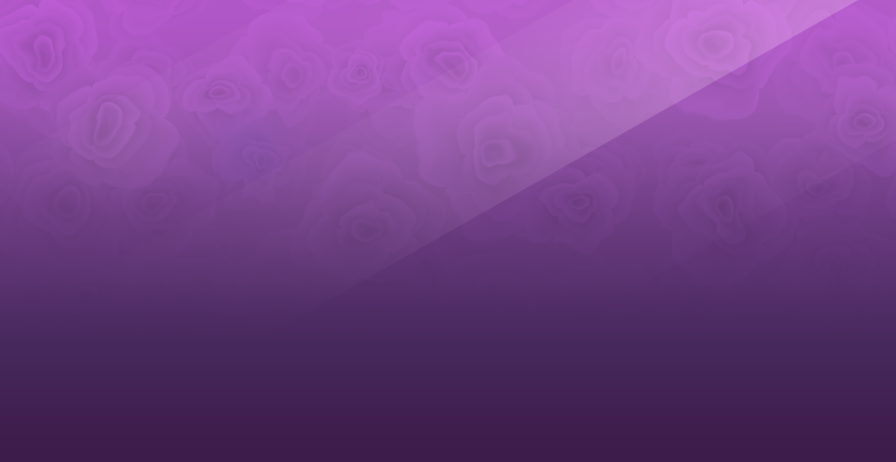
Give the GLSL for this background, as a WebGL 2 fragment shader.

```glsl
#version 300 es
precision highp float;

uniform vec2 u_resolution;
out vec4 outColor;

// Vertical gradient, top to bottom
const vec3 ORCHID = vec3(0.69, 0.34, 0.78);
const vec3 MAUVE = vec3(0.58, 0.32, 0.67);
const vec3 PLUM = vec3(0.39, 0.215, 0.475);
const vec3 DUSK = vec3(0.28, 0.16, 0.365);
const vec3 NIGHT = vec3(0.24, 0.11, 0.295);
const vec3 PALE = vec3(1.0, 0.88, 0.98);
const vec3 VIOLET = vec3(0.48, 0.31, 0.70);

// Diagonal bands, in units of the canvas height
const float BAND_SLOPE = 0.567;
const float FIRST_EDGE = 0.645;
const float BAND_WIDTH = 0.349;
const vec2 FAINT_BAND = vec2(0.03, 0.07);
const vec2 BRIGHT_BAND = vec2(0.11, 0.27);
const vec2 LAST_BAND = vec2(0.03, 0.06);

// Flowers
const float FLOWER_STRENGTH = 0.065;
const float FILLER_CELL = 0.24;
const float FILLER_STRENGTH = 0.6;
const float RINGS = 5.0;
const int BLOOM_COUNT = 11;
// Centre and radius of each large bloom
const vec3 BLOOMS[BLOOM_COUNT] = vec3[](
  vec3(0.09, 0.89, 0.13), vec3(0.24, 0.73, 0.14), vec3(0.48, 0.79, 0.09),
  vec3(0.97, 0.86, 0.12), vec3(0.77, 0.85, 0.07), vec3(1.08, 0.68, 0.18),
  vec3(1.55, 0.91, 0.16), vec3(1.57, 0.54, 0.14), vec3(0.80, 0.50, 0.15),
  vec3(1.87, 0.75, 0.11), vec3(1.24, 0.56, 0.12));

float hash(vec2 p) {
  vec3 q = fract(vec3(p.xyx) * 0.1031);
  q += dot(q, q.yzx + 33.33);
  return fract((q.x + q.y) * q.z);
}

float noise(vec2 p) {
  vec2 i = floor(p), f = fract(p);
  f = f * f * (3.0 - 2.0 * f);
  return mix(mix(hash(i), hash(i + vec2(1, 0)), f.x),
             mix(hash(i + vec2(0, 1)), hash(i + vec2(1, 1)), f.x), f.y);
}

// Paints one rose of nested scalloped petals over the given tone
float rose(float tone, vec2 d, float radius, float seed, float pixel) {
  float r = length(d) / radius;
  if (r > 1.2) return tone;
  float angle = atan(d.y, d.x);
  float soft = 1.5 * pixel / radius;
  for (float k = RINGS; k >= 1.0; k--) {
    float petals = 2.0 + k * 0.5 - mod(k, 2.0) * 0.5;
    float turn = angle + seed * 6.28 + k * 1.9;
    float scallop = abs(sin(turn * floor(petals) * 0.5));
    float edge = k / RINGS * (0.78 + 0.28 * sqrt(scallop));
    float rim = smoothstep(0.45, 1.0, r / edge);
    float shade = mix(-0.75, 0.65, rim) + 0.35 * sin(turn + seed * 9.0);
    tone = mix(tone, shade, 1.0 - smoothstep(edge - soft, edge + soft, r));
  }
  return tone;
}

// Light and dark tones of the whole bouquet
float bouquet(vec2 p, float pixel) {
  vec2 w = p + 0.045 * (vec2(noise(p * 13.0), noise(p * 13.0 + 40.0)) - 0.5);
  w += 0.012 * (vec2(noise(p * 40.0), noise(p * 40.0 + 70.0)) - 0.5);
  float tone = 0.0;
  vec2 cell = floor(w / FILLER_CELL);
  for (int j = -1; j <= 1; j++)
    for (int i = -1; i <= 1; i++) {
      vec2 id = cell + vec2(i, j);
      float seed = hash(id + 11.0);
      vec2 jitter = 0.25 + 0.5 * vec2(seed, hash(id + 27.0));
      tone = rose(tone, w - (id + jitter) * FILLER_CELL,
                  FILLER_CELL * (0.4 + 0.25 * seed), seed, pixel);
    }
  tone *= FILLER_STRENGTH;
  for (int i = 0; i < BLOOM_COUNT; i++)
    tone = rose(tone, w - BLOOMS[i].xy, BLOOMS[i].z, hash(BLOOMS[i].xy * 90.0), pixel);
  return tone;
}

vec3 backdrop(float y) {
  vec3 c = mix(NIGHT, DUSK, smoothstep(0.0, 0.29, y));
  c = mix(c, PLUM, smoothstep(0.23, 0.52, y));
  c = mix(c, MAUVE, smoothstep(0.44, 0.80, y));
  return mix(c, ORCHID, smoothstep(0.68, 1.0, y));
}

// Sheen grows across each band, then stops at its lower right edge
float bandLight(vec2 p, float pixel) {
  float t = (FIRST_EDGE - p.y + BAND_SLOPE * p.x) / BAND_WIDTH;
  float soft = pixel / BAND_WIDTH;
  vec2 ramps[3] = vec2[](FAINT_BAND, BRIGHT_BAND, LAST_BAND);
  float light = 0.0;
  for (int i = 0; i < 3; i++) {
    float u = t - float(i);
    float inside = smoothstep(-soft, soft, u) * (1.0 - smoothstep(1.0 - soft, 1.0 + soft, u));
    light += inside * mix(ramps[i].x, ramps[i].y, clamp(u, 0.0, 1.0));
  }
  return light * smoothstep(0.25, 1.0, p.y);
}

void main() {
  vec2 p = gl_FragCoord.xy / u_resolution.y;
  float pixel = 1.0 / u_resolution.y;
  vec3 color = backdrop(p.y);

  // Cool and pale spots among the flowers
  color = mix(color, VIOLET, 0.3 * exp(-180.0 * dot(p - vec2(0.54, 0.68), p - vec2(0.54, 0.68))));
  color = mix(color, PALE, 0.07 * exp(-70.0 * dot(p - vec2(0.25, 0.72), p - vec2(0.25, 0.72))));

  float fade = smoothstep(0.24, 0.62, p.y);
  color *= 1.0 + FLOWER_STRENGTH * fade * bouquet(p, pixel);
  color = mix(color, PALE, bandLight(p, pixel));
  outColor = vec4(clamp(color, 0.0, 1.0), 1.0);
}
```
